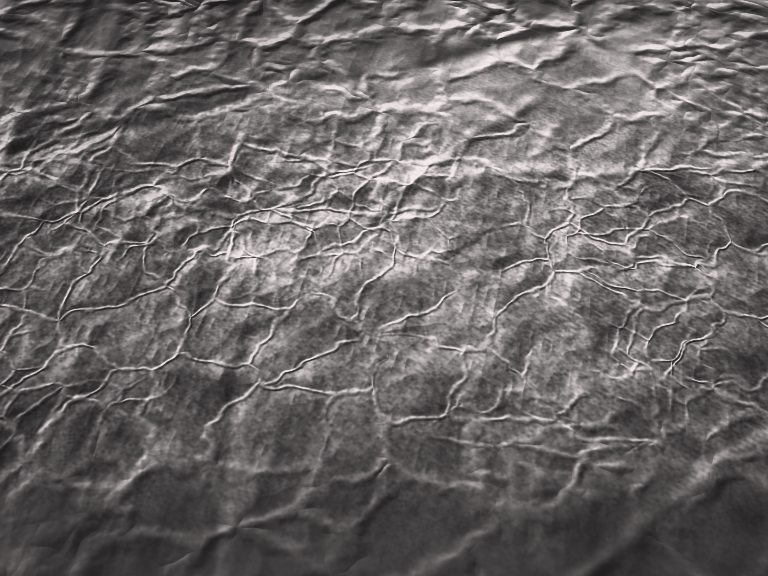
Write a Shadertoy shader that draws this texture.

```glsl
#define CELLS 8.6          // large crack cells per unit of ground
#define CRACK_WIDTH 0.0038
#define CRACK_HEIGHT 0.0031
#define PILLOW 0.009       // swelling of the skin between cracks
#define WRINKLE 0.021
#define FOCUS_Y 0.48       // height of the sharp band
#define GRAIN 0.80
#define CONTRAST 1.3
#define LIGHT_DIR vec2(-0.55, 0.835)
#define TINT vec3(1.025, 0.985, 0.99)

float hash(vec2 p) {
    return fract(sin(dot(p, vec2(127.1, 311.7))) * 43758.5453);
}

vec2 hash2(vec2 p) {
    return vec2(hash(p), hash(p + 41.3));
}

float noise(vec2 p) {
    vec2 i = floor(p), f = fract(p);
    f = f * f * f * (f * (f * 6.0 - 15.0) + 10.0);
    return mix(mix(hash(i), hash(i + vec2(1, 0)), f.x),
               mix(hash(i + vec2(0, 1)), hash(i + vec2(1, 1)), f.x), f.y);
}

vec2 noise2(vec2 p) {
    return vec2(noise(p), noise(p + 17.7)) - 0.5;
}

// Creased noise; blur softens the creases and the fine octaves
float wrinkles(vec2 p, float blur) {
    float sum = 0.0, amp = 1.0;
    for (int i = 0; i < 4; i++) {
        float n = 2.0 * noise(p) - 1.0;
        sum -= amp * sqrt(n * n + 0.015 + 0.08 * blur);
        p = mat2(1.6, 1.2, -1.2, 1.6) * p + 5.3;
        amp *= mix(0.46, 0.32, blur);
    }
    return sum;
}

// Distance to the nearest border between Voronoi cells
float cellBorder(vec2 p) {
    vec2 base = floor(p), f = fract(p), nearCell = vec2(0), nearest = vec2(8);
    for (int j = -1; j <= 1; j++)
    for (int i = -1; i <= 1; i++) {
        vec2 cell = vec2(i, j);
        vec2 r = cell + hash2(base + cell) - f;
        if (dot(r, r) < dot(nearest, nearest)) { nearest = r; nearCell = cell; }
    }
    float d = 8.0;
    for (int j = -2; j <= 2; j++)
    for (int i = -2; i <= 2; i++) {
        vec2 cell = nearCell + vec2(i, j);
        vec2 r = cell + hash2(base + cell) - f, across = r - nearest;
        if (dot(across, across) > 1e-5)
            d = min(d, dot(0.5 * (nearest + r), normalize(across)));
    }
    return d;
}

// Long soft ridge (or valley) between two end points
float fold(vec2 p, vec4 ends, float width, float height) {
    vec2 pa = p - ends.xy, ba = ends.zw - ends.xy;
    float d = length(pa - ba * clamp(dot(pa, ba) / dot(ba, ba), 0.0, 1.0));
    return height * exp(-d * d / (width * width));
}

float folds(vec2 uv) {
    vec2 p = uv + 0.03 * noise2(uv * 6.0) + 0.007 * noise2(uv * 25.0);
    float h = fold(p, vec4(0.00, 0.74, 1.22, 0.98), 0.014, -0.0055)
            + fold(p, vec4(-0.05, 0.625, 1.35, 0.715), 0.013, 0.005)
            + fold(p, vec4(0.00, 0.73, 0.16, 1.00), 0.012, 0.007)
            + fold(p, vec4(1.00, 0.00, 1.35, 0.26), 0.020, 0.010)
            + fold(p, vec4(0.365, 0.00, 0.43, 0.42), 0.016, -0.008)
            + fold(p, vec4(1.05, 0.40, 1.20, 0.20), 0.012, -0.007)
            + fold(p, vec4(0.98, 0.94, 1.30, 0.60), 0.022, 0.010)
            + fold(p, vec4(0.64, 0.63, 0.92, 0.81), 0.011, 0.005);
    return h * (0.6 + 0.8 * noise(uv * 8.0));
}

// Receding plane on which the skin lies
vec2 ground(vec2 uv) {
    float scale = 1.45 - 0.6 * uv.y;
    return vec2((uv.x - 0.667) / scale, 2.6 / scale);
}

// x: height of the surface, y: strength of the crack rim
vec2 relief(vec2 uv, float blur) {
    vec2 g = ground(uv);
    vec2 bent = g + 0.06 * noise2(g * 9.0) + 0.022 * noise2(g * 30.0) + 0.006 * noise2(g * 85.0);
    float big = cellBorder(bent * CELLS) / CELLS;
    float small = cellBorder(bent * CELLS * 1.9 + 9.0) / (CELLS * 1.9);
    float w = CRACK_WIDTH * (0.6 + 0.8 * noise(g * 50.0)) + 0.017 * blur;
    float rim = exp(-big * big / (w * w)) * smoothstep(0.05, 0.4, noise(g * 7.0 + 7.0))
              + 0.7 * exp(-small * small / (w * w)) * smoothstep(0.5, 0.75, noise(g * 5.0));
    float h = folds(uv) + CRACK_HEIGHT * (1.0 + 2.2 * blur) * rim;
    float soft = 0.003 + 0.025 * blur;
    h += PILLOW * (1.0 - exp(-sqrt(big * big + soft * soft) / 0.035));
    h += WRINKLE * wrinkles(g * vec2(8.5, 5.0), blur);
    return vec2(h, rim);
}

void mainImage(out vec4 fragColor, in vec2 fragCoord) {
    vec2 uv = fragCoord / iResolution.y;
    vec2 g = ground(uv);
    float blur = smoothstep(0.1, 0.56, abs(uv.y - FOCUS_Y));

    // Slope towards the light
    float stepSize = 0.0025;
    vec2 here = relief(uv, blur);
    float slope = (here.x - relief(uv + LIGHT_DIR * stepSize, blur).x) / stepSize;

    // Broad sheen, darker towards the viewer
    vec2 a = (uv - vec2(0.74, 0.54)) / vec2(0.50, 0.28);
    vec2 b = (uv - vec2(0.95, 0.85)) / vec2(0.38, 0.17);
    float tone = 0.25 + 0.25 * exp(-dot(a, a)) + 0.24 * exp(-dot(b, b));
    tone *= mix(0.72, 1.0, smoothstep(0.0, 0.42, uv.y));
    tone *= 0.68 + 0.4 * noise(g * 11.0 + 3.0) + 0.24 * noise(g.yx * 24.0);

    // Shading, rim glints and fine speckle
    float shade = tone * exp(CONTRAST * clamp(slope, -0.9, 0.8));
    shade += 0.15 * here.y * (1.0 - blur);
    vec2 turned = mat2(0.8, 0.6, -0.6, 0.8) * g;
    float speckle = 0.6 * noise(turned * 235.0) + 0.4 * noise(turned.yx * 130.0 + g * 40.0) - 0.5;
    shade *= 1.0 + GRAIN * speckle * mix(1.0, 0.12, blur);
    shade = 0.045 + 0.96 * shade;

    // Soft limit for the highlights
    shade /= pow(1.0 + pow(shade / 0.95, 4.0), 0.25);
    fragColor = vec4(clamp(shade * TINT, 0.0, 1.0), 1.0);
}
```
